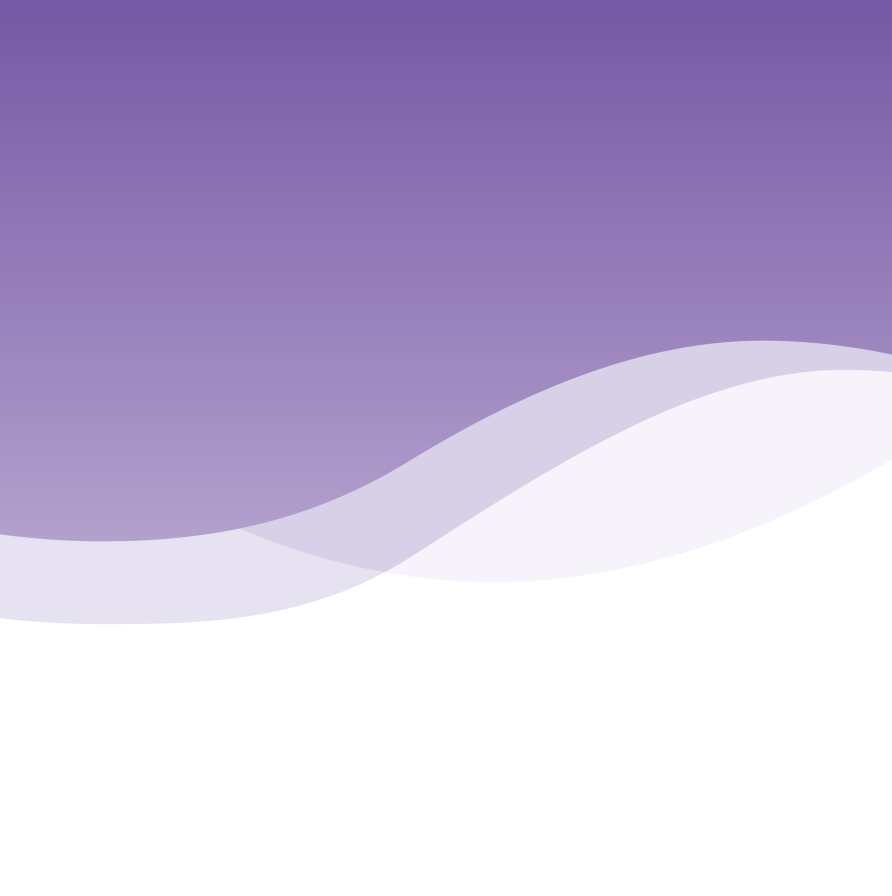
Reproduce this background procedurally as a WebGL 1 fragment shader.

```glsl
precision highp float;

uniform vec2 u_resolution;

// Gradient of the upper field, from the top edge down to GRADIENT_DEPTH
const vec3 DEEP_PURPLE = vec3(0.463, 0.345, 0.647);
const vec3 SOFT_PURPLE = vec3(0.697, 0.627, 0.803);
const float GRADIENT_DEPTH = 0.6;

// Flat tints of the overlapping waves
const vec3 PAPER = vec3(1.0);
const vec3 PALE_MIST = vec3(0.965, 0.957, 0.980);
const vec3 LIGHT_LAVENDER = vec3(0.902, 0.886, 0.945);
const vec3 LILAC = vec3(0.847, 0.816, 0.906);

// Wave knots: x, height, slope
const vec3 UPPER_START = vec3(0.0, 0.4036, -0.13);
const vec3 UPPER_TROUGH = vec3(0.115, 0.3958, 0.0);
const vec3 UPPER_RISE = vec3(0.457, 0.4844, 0.61);
const vec3 UPPER_CREST = vec3(0.855, 0.6198, 0.0);
const vec3 UPPER_END = vec3(1.0, 0.6042, -0.21);

const vec3 MIDDLE_START = vec3(0.0, 0.3099, -0.11);
const vec3 MIDDLE_TROUGH = vec3(0.1175, 0.3034, 0.0);
const vec3 MIDDLE_RISE = vec3(0.4634, 0.3802, 0.64);
const vec3 MIDDLE_CREST = vec3(0.9465, 0.5872, 0.0);
const vec3 MIDDLE_END = vec3(1.0, 0.5846, -0.10);

const vec3 BOWL_START = vec3(0.2676, 0.4102, -0.42);
const vec3 BOWL_TROUGH = vec3(0.5548, 0.3503, 0.0);
const vec3 BOWL_END = vec3(1.0, 0.4870, 0.58);

const float EDGE_PIXELS = 0.75;

// Cubic Hermite height between two knots
float hermite(float x, vec3 a, vec3 b) {
  float span = b.x - a.x;
  float t = (x - a.x) / span;
  float s = 1.0 - t;
  float ends = a.y * s * s * (1.0 + 2.0 * t) + b.y * t * t * (3.0 - 2.0 * t);
  return ends + span * t * s * (a.z * s - b.z * t);
}

// Smooth curve through five knots
float wave(float x, vec3 a, vec3 b, vec3 c, vec3 d, vec3 e) {
  if (x < b.x) return hermite(x, a, b);
  if (x < c.x) return hermite(x, b, c);
  if (x < d.x) return hermite(x, c, d);
  return hermite(x, d, e);
}

float bowl(float x) {
  if (x < BOWL_TROUGH.x) return hermite(x, BOWL_START, BOWL_TROUGH);
  return hermite(x, BOWL_TROUGH, BOWL_END);
}

// Antialiased coverage of the area above a curve
float above(float y, float height) {
  float edge = EDGE_PIXELS / u_resolution.y;
  return smoothstep(-edge, edge, y - height);
}

void main() {
  vec2 uv = gl_FragCoord.xy / u_resolution;

  float upper = wave(uv.x, UPPER_START, UPPER_TROUGH, UPPER_RISE,
                     UPPER_CREST, UPPER_END);
  float middle = wave(uv.x, MIDDLE_START, MIDDLE_TROUGH, MIDDLE_RISE,
                      MIDDLE_CREST, MIDDLE_END);
  float inBowl = above(uv.y, bowl(uv.x));

  // Each layer covers the one beneath it
  vec3 ground = mix(PAPER, PALE_MIST, inBowl);
  vec3 band = mix(LIGHT_LAVENDER, LILAC, inBowl);
  float depth = clamp((1.0 - uv.y) / GRADIENT_DEPTH, 0.0, 1.0);
  vec3 field = mix(DEEP_PURPLE, SOFT_PURPLE, depth);

  vec3 color = mix(ground, band, above(uv.y, middle));
  color = mix(color, field, above(uv.y, upper));
  gl_FragColor = vec4(color, 1.0);
}
```
